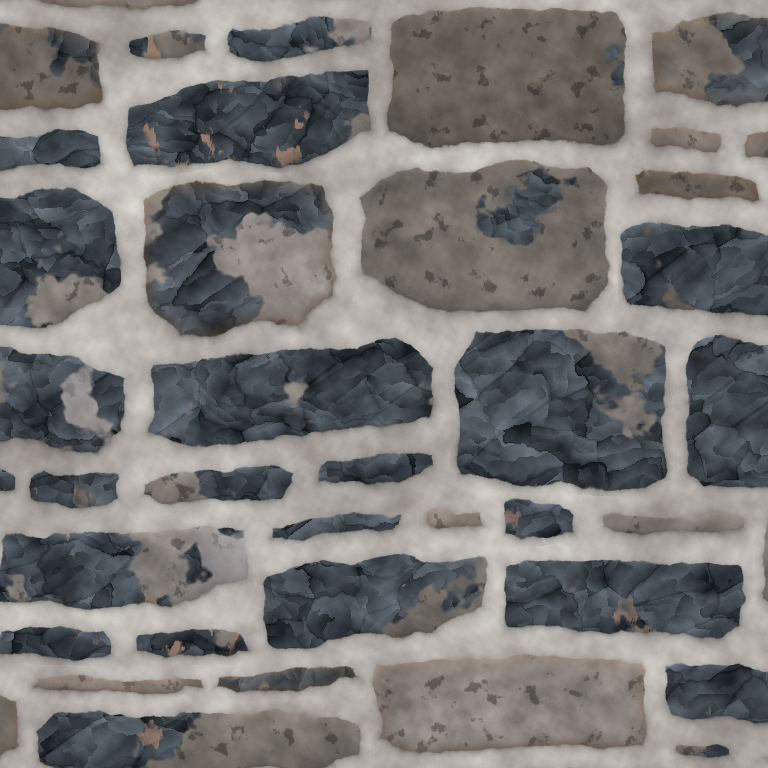
Give the GLSL for this texture, as a three.js fragment shader.

```glsl
#define ROWS 5.0
#define COLUMNS 2.8
#define JITTER 0.44
#define JOINT 0.0125
#define RAGGED 0.005
#define SPLIT_SHARE 0.46
#define SLATE_DARK vec3(0.125, 0.145, 0.165)
#define SLATE_LIGHT vec3(0.37, 0.405, 0.44)
#define BROWN vec3(0.375, 0.35, 0.32)
#define GREY vec3(0.54, 0.515, 0.50)
#define MORTAR_DARK vec3(0.60, 0.575, 0.56)
#define MORTAR_LIGHT vec3(0.84, 0.825, 0.80)

varying vec2 vUv;

struct Stone {
  float edge;   // signed distance to the outline, negative inside
  vec2 local;   // position within the stone, -1 to 1
  vec2 id;
  float thin;   // 1 for the small filler stones
};

float hash(vec2 p) {
  vec3 q = fract(p.xyx * 0.1031);
  q += dot(q, q.yzx + 33.33);
  return fract((q.x + q.y) * q.z);
}

// Layered, turned sines: roughly -1 to 1
float layered(vec2 p) {
  float sum = 0.0, amplitude = 0.35;
  for (int i = 0; i < 6; i++) {
    sum += amplitude * (sin(p.x + sin(1.7 * p.y)) + sin(p.y + sin(1.3 * p.x)));
    p = mat2(1.5, 1.2, -1.2, 1.5) * p + vec2(3.1, 1.7);
    amplitude *= 0.55;
  }
  return sum;
}

// Cellular facets: x = slope of the nearest facet, y = distance to its crease
vec2 facets(vec2 p) {
  float first = 9.0, second = 9.0, slope = 0.0;
  for (int j = -1; j <= 1; j++) {
    for (int i = -1; i <= 1; i++) {
      vec2 cell = floor(p) + vec2(i, j);
      vec2 offset = cell + vec2(hash(cell), hash(cell + 71.0)) - p;
      float dist = length(offset);
      float angle = 6.2832 * hash(cell + 19.0);
      if (dist < first) {
        second = first;
        first = dist;
        slope = dot(offset, vec2(cos(angle), sin(angle)));
      } else {
        second = min(second, dist);
      }
    }
  }
  return vec2(slope, second - first);
}

// Irregular division of a line: lower end, upper end, index
float division(float i, float seed) {
  return i + JITTER * (hash(vec2(i, seed)) - 0.5);
}

vec3 span(float t, float seed) {
  float i = floor(t);
  if (t < division(i, seed)) i -= 1.0;
  else if (t >= division(i + 1.0, seed)) i += 1.0;
  return vec3(division(i, seed), division(i + 1.0, seed), i);
}

Stone layStone(vec2 p) {
  // Course and column
  vec3 row = span(p.y * ROWS + 0.15, 3.0);
  float slide = 5.0 * hash(vec2(row.z, 8.0));
  vec3 column = span(p.x * COLUMNS + slide, row.z + 11.0);
  vec2 low = vec2((column.x - slide) / COLUMNS, (row.x - 0.15) / ROWS);
  vec2 high = vec2((column.y - slide) / COLUMNS, (row.y - 0.15) / ROWS);
  vec2 id = vec2(column.z, row.z) + 20.0;
  float thin = 0.0;

  // Some places hold a large stone with small fillers above or below
  float kind = hash(id + 40.0);
  if (kind < SPLIT_SHARE) {
    bool fillerBelow = kind < 0.5 * SPLIT_SHARE;
    float cut = mix(low.y, high.y, fillerBelow ? 0.32 : 0.68);
    bool below = p.y < cut;
    if (below) high.y = cut; else low.y = cut;
    if (below == fillerBelow) {
      thin = 1.0;
      id += 100.0;
      float middle = mix(low.x, high.x, 0.3 + 0.4 * hash(id));
      if (p.x < middle) high.x = middle; else { low.x = middle; id += 50.0; }
    }
  }

  // Rounded box with randomly cut corners
  vec2 inset = JOINT * (0.7 + vec2(hash(id + 5.0), hash(id + 9.0)));
  vec2 extent = 0.5 * (high - low) - inset;
  vec2 q = p - 0.5 * (low + high);
  float radius = 0.3 * min(extent.x, extent.y);
  vec2 outer = abs(q) - extent + radius;
  float box = length(max(outer, 0.0)) + min(max(outer.x, outer.y), 0.0) - radius;
  vec2 corner = id + 7.0 * sign(q);
  vec2 bevel = vec2(hash(corner + 13.0), hash(corner + 29.0));
  bevel = extent * (0.1 + 0.65 * bevel * bevel);
  float chamfer = dot(abs(q) - extent + vec2(0.0, bevel.y), normalize(bevel.yx));
  return Stone(max(box, chamfer), q / extent, id, thin);
}

vec3 slateColor(vec2 p) {
  vec2 bent = p * vec2(13.0, 18.0) + 0.45 * layered(p * 16.0);
  vec2 large = facets(bent);
  vec2 small = facets(bent * 2.9 + 7.0);
  float tone = 0.5 + 0.55 * large.x + 0.4 * small.x + 0.2 * layered(p * 65.0);
  tone -= 0.22 * (1.0 - smoothstep(0.0, 0.09, large.y));
  vec3 color = mix(SLATE_DARK, SLATE_LIGHT, clamp(tone, -0.2, 1.3));
  // Peach flecks in loose groups
  float flecks = smoothstep(0.45, 0.65, layered(p * vec2(70.0, 42.0)));
  flecks *= smoothstep(0.4, 0.75, layered(p * 10.0 + 31.0));
  return mix(color, vec3(0.66, 0.53, 0.45), 0.8 * flecks);
}

vec3 skinColor(vec2 p, vec2 id) {
  float grain = layered(p * 75.0 + 4.0);
  vec3 color = mix(BROWN, GREY, hash(id + 61.0));
  color *= 1.0 + 0.12 * layered(p * 22.0) + 0.13 * grain;
  color *= 1.0 - 0.3 * smoothstep(0.5, 0.85, layered(p * 95.0 + 17.0));
  float wash = smoothstep(0.25, 0.9, layered(p * 7.0 + 12.0));
  return mix(color, vec3(0.67, 0.66, 0.68) + 0.05 * grain, 0.55 * wash);
}

void main() {
  // Bend the courses, then roughen the outlines
  vec2 p = vUv;
  vec2 bent = p + 0.012 * vec2(layered(p * 9.0), layered(p * 9.0 + 50.0));
  bent.y += 0.014 * sin(5.0 * p.x + 1.0);
  Stone stone = layStone(bent);
  float edge = stone.edge + RAGGED * layered(p * 45.0);

  // Broken slate faces beside weathered skin
  float bias = 1.7 * (hash(stone.id + 83.0) - 0.45) - 0.4 * stone.thin;
  float skin = smoothstep(-0.05, 0.05, layered(p * 11.0 + stone.id * 2.3) + bias);
  vec3 face = mix(slateColor(p), skinColor(p, stone.id), skin);
  float rust = step(0.6, hash(stone.id + 47.0)) * exp(min(edge, 0.0) / 0.008);
  face = mix(face, vec3(0.50, 0.39, 0.29), 0.4 * rust);
  face *= 1.0 + 0.18 * stone.local.y * exp(min(edge, 0.0) / 0.007);

  // Sandy mortar, shaded where it meets the stones
  float sand = 0.5 + 0.38 * layered(p * 13.0 + 5.0) + 0.24 * layered(p * 72.0);
  vec3 mortar = mix(MORTAR_DARK, MORTAR_LIGHT, clamp(sand, -0.2, 1.1));
  float shade = mix(0.32, 0.12, smoothstep(-0.9, 0.6, stone.local.y));
  mortar *= 1.0 - shade * exp(-max(edge, 0.0) / 0.005);

  gl_FragColor = vec4(mix(face, mortar, smoothstep(-0.0012, 0.0012, edge)), 1.0);
}
```
